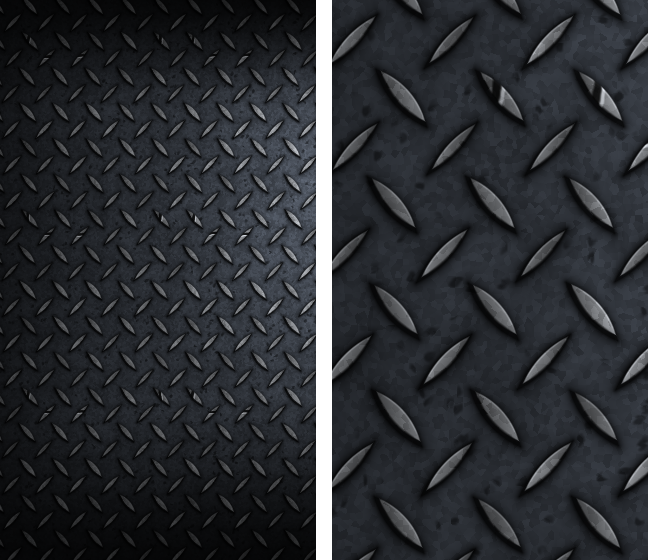
Left: the whole. Right: its middle third, enlarged.
Write a Shadertoy shader that draws this texture.

```glsl
// Lengths are fractions of the canvas height
const vec2 PITCH = vec2(0.0588, 0.0635);
const vec2 FIRST_LUG = vec2(0.2276, 0.6094);
const vec2 CROSS_OFFSET = vec2(0.0302, -0.0300);
const float ROW_DRIFT = 0.0014;
const float WEAR_PERIOD = 5.0;
const float HALF_LENGTH = 0.0208;
const float HALF_WIDTH = 0.0050;
const float SHADOW_SIZE = 0.0026;
const vec2 SHADOW_SHIFT = vec2(-0.0010, -0.0012);
const vec3 PLATE_TINT = vec3(0.91, 0.99, 1.12);
const vec3 LUG_TINT = vec3(0.98, 1.00, 1.03);
const vec2 GLOW_CENTRE = vec2(1.06, 0.64);
const vec2 GLOW_RADIUS = vec2(0.42, 0.34);

float hash(vec2 p) {
    p = fract(p * vec2(0.1031, 0.1137));
    p += dot(p, p.yx + 33.33);
    return fract((p.x + p.y) * p.x * 57.3);
}

// Cellular noise: x = distance to nearest point, y = random value of its cell
vec2 cellular(vec2 p) {
    vec2 base = floor(p), nearest = vec2(9.0, 0.0);
    for (int j = -1; j <= 1; j++)
    for (int i = -1; i <= 1; i++) {
        vec2 cell = base + vec2(i, j);
        vec2 point = cell + vec2(hash(cell), hash(cell + 71.7));
        float d = length(p - point);
        if (d < nearest.x) nearest = vec2(d, hash(cell + 19.3));
    }
    return nearest;
}

float mottle(vec2 p) {
    float sum = 0.0, amp = 0.5;
    for (int i = 0; i < 5; i++) {
        p = mat2(0.8, 0.6, -0.6, 0.8) * p * 1.83 + 2.1;
        p += 0.7 * sin(p.yx * 0.9);
        sum += amp * sin(p.x) * sin(p.y);
        amp *= 0.72;
    }
    return sum;
}

// Distance to a pointed lens whose long axis is y
float lens(vec2 p, float w, float h) {
    p = abs(p);
    float d = 0.5 * (h * h - w * w) / w;
    vec3 arc = h * p.x < d * (p.y - h) ? vec3(0.0, h, 0.0) : vec3(-d, 0.0, d + w);
    return length(p - arc.xy) - arc.z;
}

// Dark ends, with a glow from the right
float lightLevel(vec2 n) {
    float ends = smoothstep(-0.02, 0.30, n.y) * (1.0 - smoothstep(0.78, 1.02, n.y));
    vec2 g = (n - GLOW_CENTRE) / GLOW_RADIUS;
    float side = smoothstep(-0.35, 0.45, n.x);
    return 0.025 + ends * (0.135 * side + 0.19 * exp(-dot(g, g)));
}

void mainImage(out vec4 fragColor, in vec2 fragCoord) {
    vec2 uv = fragCoord / iResolution.y;
    float px = 1.0 / iResolution.y;
    float level = lightLevel(fragCoord / iResolution.xy);

    // Plate with stains, grain and pits
    float stain = mottle(uv * 22.0);
    vec2 grain = cellular(uv * 260.0);
    vec2 pit = cellular(uv * 95.0 + 0.6 * stain);
    float surface = 1.0 + 0.13 * stain + 0.26 * (grain.y - 0.5);
    float pitMask = step(0.72, pit.y) * (1.0 - smoothstep(0.12, 0.38, pit.x));
    surface *= 1.0 - 0.45 * pitMask * smoothstep(-0.3, 0.4, stain);
    vec3 color = PLATE_TINT * level * surface;

    // Two interleaved families of lugs, leaning left then right
    for (int f = 0; f < 2; f++) {
        float family = float(f);
        vec2 p = uv - FIRST_LUG - family * CROSS_OFFSET;
        float row = floor(p.y / PITCH.y + 0.5);
        float wearRow = mod(-row, WEAR_PERIOD);
        p.x -= ROW_DRIFT * (mod(wearRow + 4.0, WEAR_PERIOD) - 2.0);
        float column = floor(p.x / PITCH.x + 0.5);
        float wearColumn = mod(column, WEAR_PERIOD);
        p -= vec2(column, row) * PITCH;

        float variety = hash(vec2(wearColumn, wearRow) + 13.7 * family + 3.1);
        vec2 axis = normalize(f == 0 ? vec2(-0.66, 0.75) : vec2(0.69, 0.72));
        mat2 toLug = mat2(axis.y, axis.x, -axis.x, axis.y);
        vec2 q = toLug * p;
        float w = HALF_WIDTH * (1.0 - 0.20 * family) * (0.94 + 0.12 * variety);
        float h = HALF_LENGTH * (0.97 + 0.06 * variety);
        float d = lens(q, w, h);

        // Shadowed groove
        float groove = lens(toLug * (p - SHADOW_SHIFT), w, h * 1.08);
        color *= 1.0 - 0.82 * exp(-max(groove, 0.0) / SHADOW_SIZE);

        // Sloped face with one lit edge
        float across = q.x / w, along = q.y / h;
        float lit = f == 0 ? across : -across;
        float face = 0.86 - 0.22 * along + 0.16 * lit + 0.22 * (grain.y - 0.5);
        float edge = smoothstep(-0.0022, -0.0008, d);
        face += edge * (0.42 * smoothstep(0.0, 0.5, lit) - 0.50 * smoothstep(0.0, 0.5, -lit));
        face *= 0.86 + 0.28 * variety + 0.08 * stain;

        // Gouges on the same few lugs of each wear block
        float hit = 1.0 - smoothstep(0.5, 1.5, abs(wearColumn - 1.4 - family));
        hit *= 1.0 - step(0.5, wearRow);
        float cut = along - 0.25 - 0.22 * across + 0.15 * stain;
        face *= 1.0 - 0.85 * hit * (1.0 - smoothstep(0.08, 0.22, abs(cut)));
        face += 0.55 * hit * (1.0 - smoothstep(0.02, 0.12, abs(cut + 0.24)));

        vec3 lug = LUG_TINT * (0.11 + 1.65 * level) * max(face, 0.05);
        color = mix(color, lug, 1.0 - smoothstep(-px, px, d + 0.0007));
    }
    fragColor = vec4(clamp(color, 0.0, 1.0), 1.0);
}
```
